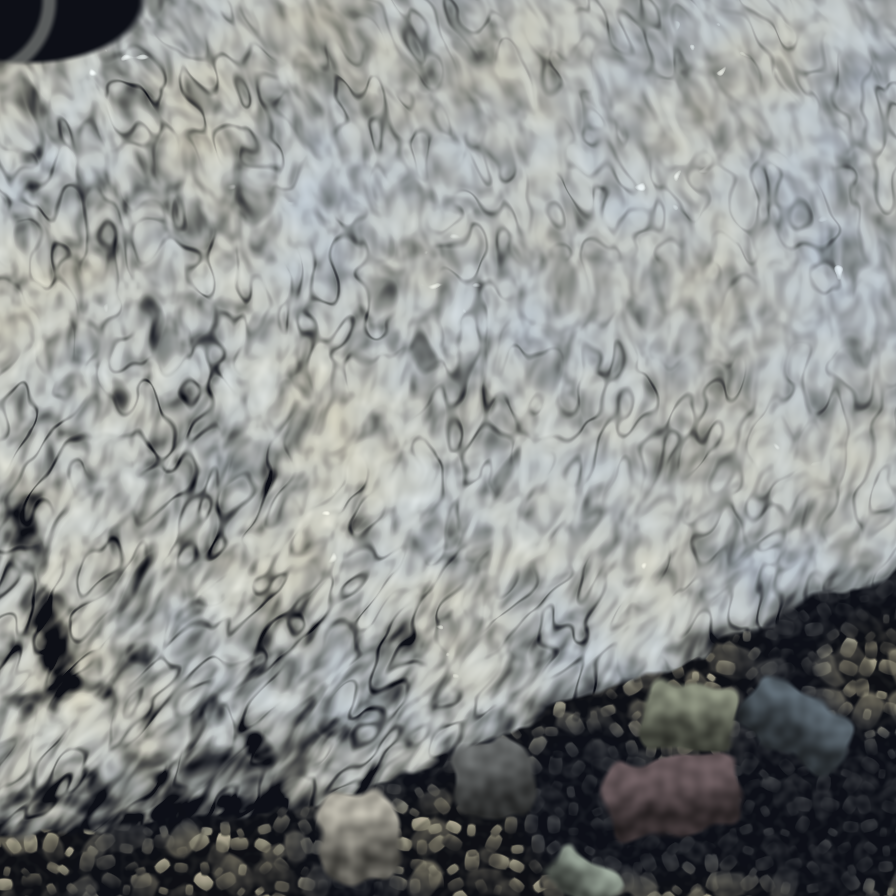
Write a WebGL 1 fragment shader that draws this texture.

```glsl
precision highp float;
// A speckled granite boulder in sunlight above shaded gravel and loose stones.
// Warped gradient noise, stretched along a bending grain, sets a tone that a
// colour ramp turns into rock; jittered cells and rounded boxes form the stones.
uniform vec2 u_resolution;

const vec3 SHADOW = vec3(0.05, 0.06, 0.09);
const vec3 CHARCOAL = vec3(0.20, 0.21, 0.23);
const vec3 SLATE = vec3(0.35, 0.36, 0.36);
const vec3 GRAY = vec3(0.51, 0.53, 0.52);
const vec3 ASH = vec3(0.64, 0.65, 0.65);
const vec3 PALE = vec3(0.75, 0.77, 0.76);

vec2 hash2(vec2 p) {
  vec3 q = fract(p.xyx * vec3(0.1031, 0.1030, 0.0973));
  q += dot(q, q.yzx + 33.33);
  return fract((q.xx + q.yz) * q.zy);
}

// Smooth step that may run in either direction
float fade(float from, float to, float x) {
  float t = clamp((x - from) / (to - from), 0.0, 1.0);
  return t * t * (3.0 - 2.0 * t);
}

vec2 rotate(vec2 p, float angle) {
  float c = cos(angle), s = sin(angle);
  return vec2(c * p.x + s * p.y, c * p.y - s * p.x);
}

float corner(vec2 id, vec2 offset) {
  float angle = 6.2832 * hash2(id).x;
  return dot(vec2(cos(angle), sin(angle)), offset);
}

float noise(vec2 p) {
  vec2 i = floor(p), f = fract(p), e = vec2(1.0, 0.0);
  vec2 u = f * f * f * (f * (f * 6.0 - 15.0) + 10.0);
  float low = mix(corner(i, f), corner(i + e.xy, f - e.xy), u.x);
  float high = mix(corner(i + e.yx, f - e.yx), corner(i + e.xx, f - e.xx), u.x);
  return mix(low, high, u.y);
}

// Tone 0..1 runs through the six colours; above 1 it glints
vec3 ramp(float tone) {
  float t = tone * 5.0;
  vec3 c = mix(SHADOW, CHARCOAL, clamp(t, 0.0, 1.0));
  c = mix(c, SLATE, clamp(t - 1.0, 0.0, 1.0));
  c = mix(c, GRAY, clamp(t - 2.0, 0.0, 1.0));
  c = mix(c, ASH, clamp(t - 3.0, 0.0, 1.0));
  c = mix(c, PALE, clamp(t - 4.0, 0.0, 1.0));
  return c + 0.22 * clamp(tone - 1.0, 0.0, 1.0);
}

float segment(vec2 p, vec2 a, vec2 b) {
  vec2 ab = b - a;
  return length(p - a - ab * clamp(dot(p - a, ab) / dot(ab, ab), 0.0, 1.0));
}

// Height of the boulder's lower edge
float rockEdge(float x) {
  return 0.065 + 0.09 * x + 0.33 * max(0.0, x - 0.36);
}

// Mineral grains and dark worm-like veins, leaning with height
float graniteTone(vec2 p) {
  vec2 q = vec2(p.x - 0.8 * p.y + 0.6 * p.y * p.y, 0.65 * p.y) + 3.0;
  q += 0.010 * vec2(noise(q * 32.0), noise(q * 32.0 + 19.0));
  float grain = 0.50 * noise(q * 46.0) + 0.36 * noise(q * 88.0 + 5.0);
  float blotch = 0.28 * noise(q * 9.0) + 0.30 * noise(q * 21.0 + 8.0);
  float vein = fade(0.13, 0.0, abs(noise(q * 36.0 + 7.0)));
  vein *= fade(-0.25, 0.3, noise(q * 13.0 + 2.0));
  float speck = fade(0.28, 0.48, noise(q * 27.0 + 31.0));
  float contrast = mix(1.2, 0.7, fade(0.7, 1.6, p.x + p.y));
  return 0.89 + contrast * (grain + blotch - 0.36 * vein - 0.28 * speck);
}

// Large-scale shade: underside, left ledge, pockets and a crevice
float rockShade(vec2 p, float height) {
  float rough = noise(p * 24.0) + 0.5 * noise(p * 55.0);
  float ledge = fade(0.014, -0.014, p.y - 0.115 - 0.25 * p.x + 0.025 * rough);
  ledge *= fade(0.38, 0.32, p.x);
  float pocket = fade(0.12, 0.42, noise(p * vec2(19.0, 24.0) + 4.0));
  pocket *= fade(0.32, 0.08, height) * fade(0.6, 0.2, p.x);
  float gap = segment(p, vec2(0.025, 0.43), vec2(0.07, 0.24)) + 0.022 * rough;
  float rim = fade(0.035, 0.0, height + 0.015 * rough);
  return 0.42 * ledge + 0.6 * pocket + 0.75 * fade(0.03, 0.005, gap) + 0.4 * rim;
}

// Scattered pebbles: x is coverage, y is tone
vec2 gravel(vec2 p, float scale) {
  vec2 cell = floor(p * scale), result = vec2(0.0);
  for (int j = -1; j <= 1; j++) {
    for (int i = -1; i <= 1; i++) {
      vec2 id = cell + vec2(float(i), float(j));
      vec2 h = hash2(id + scale), k = hash2(id + 2.7 * scale);
      vec2 d = rotate(p * scale - id - 0.2 - 0.6 * h, 6.3 * k.x) * vec2(1.0, 1.4);
      float shape = mix(length(d), max(abs(d.x), abs(d.y)), 0.4);
      float cover = fade(0.1, -0.1, shape - mix(0.25, 0.58, h.y));
      float up = p.y * scale - id.y - 0.2 - 0.6 * h.y;
      result = mix(result, vec2(1.0, 0.15 + 0.6 * k.y + 0.5 * up), cover);
    }
  }
  return result;
}

vec3 addStone(vec3 base, vec2 p, vec2 centre, vec2 size, float angle, vec3 tint) {
  vec2 d = rotate(p - centre, angle) + 0.012 * noise(p * 30.0 + centre);
  float shape = length(max(abs(d) - size * 0.55, 0.0)) - 0.45 * size.y;
  float light = 0.55 + 0.55 * fade(-0.6, 0.7, d.y / size.y) + 0.35 * noise(p * 60.0);
  return mix(base, tint * light, fade(0.004, -0.004, shape));
}

vec3 ground(vec2 p) {
  vec2 small = gravel(p, 46.0), large = gravel(p + 0.3, 21.0);
  float sun = fade(-0.05, 0.4, noise(p * 6.0 + 11.0) + 0.3 * fade(0.12, 0.0, p.y));
  float tone = mix(small.x * small.y, large.y, large.x * 0.6);
  vec3 c = ramp(tone * mix(0.22, 0.95, sun) + 0.12 * noise(p * 90.0));
  c *= mix(vec3(1.0), vec3(1.06, 1.0, 0.88), sun);
  c = addStone(c, p, vec2(0.55, 0.13), vec2(0.04, 0.045), 0.2, SLATE);
  c = addStone(c, p, vec2(0.77, 0.20), vec2(0.065, 0.036), -0.1, vec3(0.46, 0.48, 0.42));
  c = addStone(c, p, vec2(0.89, 0.19), vec2(0.085, 0.034), -0.55, vec3(0.30, 0.34, 0.37));
  c = addStone(c, p, vec2(0.75, 0.11), vec2(0.10, 0.042), 0.12, vec3(0.36, 0.31, 0.32));
  return addStone(c, p, vec2(0.65, 0.02), vec2(0.05, 0.024), -0.6, vec3(0.50, 0.54, 0.50));
}

void main() {
  vec2 p = gl_FragCoord.xy / u_resolution;
  float height = p.y - rockEdge(p.x) + 0.02 * noise(p * 17.0) + 0.01 * noise(p * 45.0);

  // Sunlit granite with faint warm and cool patches
  float glint = fade(0.4, 0.55, noise(p * 55.0 + 3.0)) * fade(0.3, 0.45, noise(p * 7.0 + 6.0));
  vec3 rock = ramp(graniteTone(p) - rockShade(p, height) + glint);
  float warmth = noise(p * 7.0 + 9.0) + 0.4 * noise(p * 28.0) + 0.35 * (0.6 - p.x);
  rock *= 1.0 + 0.055 * warmth * vec3(1.0, 0.2, -1.4);

  vec3 color = mix(ground(p), rock, fade(-0.004, 0.004, height));
  color = addStone(color, p, vec2(0.40, 0.065), vec2(0.036, 0.05), 0.15, vec3(0.61, 0.60, 0.56));

  // Dark object with a gray band in the upper left corner
  float object = length((p - vec2(0.03, 1.0)) / vec2(0.13, 0.07));
  float band = abs(length(p - vec2(-0.03, 1.0)) - 0.085);
  vec3 objectColor = mix(SHADOW, SLATE, fade(0.012, 0.003, band));
  color = mix(color, objectColor, fade(1.06, 0.94, object));
  gl_FragColor = vec4(color, 1.0);
}
```
